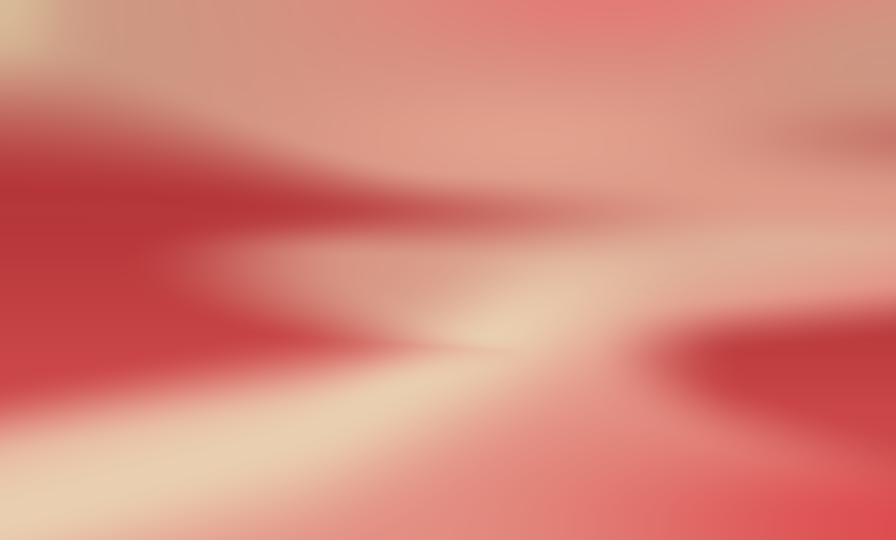
Write a Shadertoy shader that draws this background.

```glsl
// Soft silk-like backdrop: red folds crossed by a cream ridge of light.
// Two colour fields meet at a sloping crease; blurred bands, wedges and
// elliptical glows are then blended over them in canvas units (0 to 1).

const vec3 SALMON = vec3(0.84, 0.575, 0.505);
const vec3 TAN    = vec3(0.80, 0.595, 0.51);
const vec3 SAND   = vec3(0.85, 0.73, 0.59);
const vec3 PEACH  = vec3(0.89, 0.64, 0.56);
const vec3 PINK   = vec3(0.89, 0.55, 0.505);
const vec3 ROSE   = vec3(0.76, 0.43, 0.39);
const vec3 CORAL  = vec3(0.87, 0.30, 0.31);
const vec3 CREAM  = vec3(0.915, 0.81, 0.69);
const vec3 DEEP_RED   = vec3(0.71, 0.21, 0.22);
const vec3 BRIGHT_RED = vec3(0.80, 0.28, 0.285);

// Falls smoothly from 1 to 0 as v goes from start to end.
float fade(float start, float end, float v) {
    return 1.0 - smoothstep(start, end, v);
}

// Elliptical gaussian spot.
float glow(vec2 p, vec2 center, vec2 radius) {
    vec2 q = (p - center) / radius;
    return exp(-dot(q, q));
}

// Gaussian band with its own width on each side.
float band(float d, float above, float below) {
    float q = d / (d > 0.0 ? above : below);
    return exp(-q * q);
}

// Muted cloth above the crease.
vec3 upperField(vec2 p) {
    vec3 col = mix(TAN, SALMON, smoothstep(0.05, 0.45, p.x));
    col = mix(col, PEACH, 0.9 * glow(p, vec2(0.60, 0.74), vec2(0.23, 0.12)));
    col = mix(col, PEACH, 0.6 * glow(p, vec2(0.92, 0.61), vec2(0.25, 0.10)));
    col = mix(col, PINK * vec3(1.0, 0.87, 0.91),
              glow(p, vec2(0.69, 1.03), vec2(0.25, 0.14)));
    col = mix(col, TAN, 0.85 * glow(p, vec2(0.98, 0.88), vec2(0.14, 0.11)));
    col = mix(col, ROSE, 0.75 * glow(p, vec2(1.03, 0.745), vec2(0.16, 0.06)));
    return mix(col, SAND, glow(p, vec2(0.0, 1.0), vec2(0.07, 0.15)));
}

// Red fold opening into a pale fan, with the cream ridge below it.
vec3 lowerField(vec2 p, vec3 red) {
    // Rounded fan spreading to the right
    float rise = p.y - 0.51;
    float fan = smoothstep(0.0, 0.27, p.x - 0.13 - 9.0 * rise * rise);
    fan = max(fan, smoothstep(0.45, 0.60, p.x));
    vec3 fanColor = mix(SALMON, vec3(0.86, 0.645, 0.565),
                        smoothstep(0.30, 0.65, p.x));
    vec3 col = mix(red, fanColor, fan);

    // Pink floor turning coral toward the lower right
    float edge = 0.30 + 0.30 * p.x;
    float ground = fade(edge - 0.16, edge, p.y);
    float warmth = smoothstep(0.45, 1.05, p.x) * fade(0.04, 0.27, p.y);
    col = mix(col, mix(PINK, CORAL, warmth), ground);

    // Curved ridge of light
    float ridge = 0.04 + 0.46 * p.x + 0.10 * smoothstep(0.30, 0.65, p.x);
    float above = mix(0.20, 0.11, smoothstep(0.0, 0.5, p.x));
    float light = band(p.y - ridge, above, 0.15);
    light *= mix(1.0, 0.25, smoothstep(0.54, 0.80, p.x));
    return mix(col, CREAM, light * max(ground, fan));
}

// Blurred red wedge entering from the right.
float rightWedge(vec2 p) {
    float top = 0.335 + 0.15 * (p.x - 0.78);
    float bottom = 0.30 - 0.52 * (p.x - 0.78);
    return smoothstep(0.65, 0.83, p.x)
         * fade(top, top + 0.115, p.y)
         * smoothstep(bottom - 0.13, bottom + 0.015, p.y);
}

void mainImage(out vec4 fragColor, in vec2 fragCoord) {
    vec2 p = fragCoord / iResolution.xy;
    float d = p.y - (0.635 - 0.06 * p.x);
    vec3 red = mix(BRIGHT_RED, DEEP_RED, smoothstep(0.25, 0.66, p.y));

    // Join both fields at the crease
    vec3 col = mix(lowerField(p, red), upperField(p),
                   smoothstep(-0.04, 0.04, d));

    // Crease shadow, broad on the left and thin on the right
    float spread = mix(0.30, 0.08, smoothstep(0.0, 0.5, p.x));
    float shadow = d > 0.0 ? fade(0.0, spread, d) : fade(0.0, 0.09, -d);
    col = mix(col, red, shadow * fade(0.20, 0.85, p.x));

    // Red wedge on the right
    col = mix(col, mix(BRIGHT_RED, DEEP_RED, smoothstep(0.18, 0.48, p.y)),
              rightWedge(p));
    fragColor = vec4(col, 1.0);
}
```
